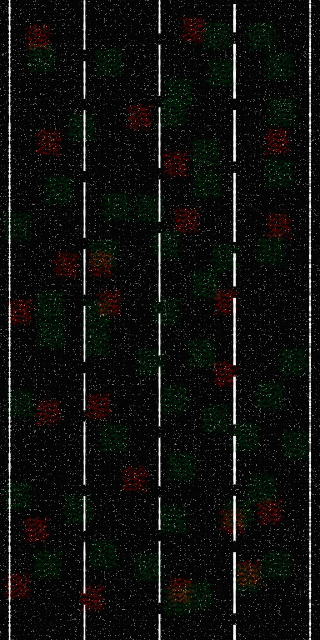
Write a Shadertoy shader that draws this texture.

```glsl
// Dark asphalt road with dashed lanes, worn edge lines and hatched red and green stains.

const float GRAINS = 256.0;                  // asphalt grains across
const float GRAIN_LEVEL = 0.47;
const float GRAIN_SPARSITY = 14.0;
const vec3 ASPHALT = vec3(0.012, 0.014, 0.012);
const vec3 PAINT = vec3(0.98);
const vec3 RED_STAIN = vec3(0.29, 0.012, 0.012);
const vec3 GREEN_STAIN = vec3(0.004, 0.115, 0.022);

const float EDGE_LEFT = 0.030;
const float EDGE_RIGHT = 0.969;
const float EDGE_HALF_WIDTH = 0.0024;
const float EDGE_WEAR = 0.0013;
const float LANE_FIRST = 0.2640;
const float LANE_STEP = 0.2345;
const float LANE_HALF_WIDTH = 0.0027;
const float LANE_WIDE_HALF_WIDTH = 0.0040;
const float LANE_WEAR = 0.0006;
const float DASH_PERIOD = 0.194;
const float DASH_GAP = 0.036;
const float DASH_JITTER = 0.40;

const vec2 RED_CELL = vec2(0.25, 0.2857);    // 4 by 7 cells
const vec2 GREEN_CELL = vec2(0.2, 0.1667);   // 5 by 12 cells
const vec2 RED_HALF_SIZE = vec2(0.042, 0.045);
const vec2 GREEN_HALF_SIZE = vec2(0.050, 0.051);
const float RED_SHARE = 0.9;
const float GREEN_SHARE = 0.97;
const float STAIN_JITTER = 0.85;
const float STROKE_PITCH = 0.0165;

float hash(vec2 p) {
    vec3 q = fract(vec3(p.xyx) * 0.1031);
    q += dot(q, q.yzx + 33.33);
    return fract((q.x + q.y) * q.z);
}

// Smooth one-dimensional noise, -1 to 1
float wearNoise(float y, float seed) {
    float i = floor(y);
    float f = smoothstep(0.0, 1.0, y - i);
    return 2.0 * mix(hash(vec2(i, seed)), hash(vec2(i + 1.0, seed)), f) - 1.0;
}

float coverage(float dist, float px) {
    return clamp(0.5 - dist / px, 0.0, 1.0);
}

// Round grain in each cell, slightly off center, with a random brightness
float grain(vec2 p, float seed) {
    vec2 g = p * GRAINS;
    vec2 id = floor(g) + seed;
    vec2 offset = 0.3 * (vec2(hash(id + 131.0), hash(id + 277.0)) - 0.5);
    float disk = 1.0 - smoothstep(0.4, 0.85, length(fract(g) - 0.5 - offset));
    return disk * hash(id);
}

// Wavy slanted strokes inside a ragged box
float stain(vec2 q, vec2 halfSize, float seed) {
    float wave = 0.24 * sin(q.x * 190.0 + seed * 40.0) + 0.14 * sin(q.x * 390.0 + q.y * 130.0);
    float strokes = sin(6.2832 * (q.y / STROKE_PITCH - q.x * 18.0 + wave));
    float breaks = sin(q.x * 150.0 + q.y * 75.0 + seed * 25.0);
    q.x += 0.007 * sin(q.y * 240.0 + seed * 30.0);
    q.y += 0.004 * sin(q.x * 200.0 + seed * 50.0);
    vec2 box = 1.0 - smoothstep(halfSize * 0.65, halfSize, abs(q));
    return box.x * box.y * mix(0.2, 1.0, smoothstep(-0.9, 0.7, strokes + 0.5 * breaks));
}

// Stains scattered one per cell, searched among the neighbours
float stainField(vec2 p, vec2 cell, vec2 halfSize, float share, float seed) {
    float total = 0.0;
    vec2 base = floor(p / cell);
    for (int y = -1; y <= 1; y++) {
        for (int x = -1; x <= 1; x++) {
            vec2 id = base + vec2(x, y);
            vec2 jitter = vec2(hash(id + seed), hash(id + seed + 17.3));
            vec2 center = (id + 0.5 + STAIN_JITTER * (jitter - 0.5)) * cell;
            float pick = hash(id + seed + 41.7);
            vec2 inside = step(vec2(0.05, 0.12), center) * step(center, vec2(0.95, 1.94));
            float s = stain(p - center, halfSize, pick);
            total += s * step(pick, share) * inside.x * inside.y;
        }
    }
    return min(total, 1.2);
}

float edgeLine(vec2 p, float x, float px) {
    float wear = EDGE_WEAR * wearNoise(p.y * GRAINS, x * 91.0);
    return coverage(abs(p.x - x) - EDGE_HALF_WIDTH - wear, px);
}

// Broken line: one gap per period, shifted at random so dashes differ in length
float laneLine(vec2 p, float lane, float px) {
    float halfWidth = lane > 1.5 ? LANE_WIDE_HALF_WIDTH : LANE_HALF_WIDTH;
    halfWidth += LANE_WEAR * wearNoise(p.y * 110.0, lane + 5.0);
    float id = floor(p.y / DASH_PERIOD);
    float shift = DASH_JITTER * (hash(vec2(id, lane + 23.0)) - 0.5);
    float gap = DASH_GAP * 0.5 - abs(p.y - (id + 0.5 + shift) * DASH_PERIOD);
    float side = abs(p.x - LANE_FIRST - lane * LANE_STEP) - halfWidth;
    return coverage(max(side, gap), px);
}

void mainImage(out vec4 fragColor, in vec2 fragCoord) {
    vec2 p = fragCoord / iResolution.x;
    float px = 1.0 / iResolution.x;

    // Asphalt and stains, both broken up by grain
    vec3 color = ASPHALT + GRAIN_LEVEL * pow(grain(p, 3.0), GRAIN_SPARSITY);
    float speckle = 0.35 + 0.85 * grain(p, 71.0);
    color += GREEN_STAIN * speckle * stainField(p, GREEN_CELL, GREEN_HALF_SIZE, GREEN_SHARE, 9.0);
    color += RED_STAIN * speckle * stainField(p, RED_CELL, RED_HALF_SIZE, RED_SHARE, 57.0);

    // Road paint
    float paint = max(edgeLine(p, EDGE_LEFT, px), edgeLine(p, EDGE_RIGHT, px));
    for (int i = 0; i < 3; i++) paint = max(paint, laneLine(p, float(i), px));
    fragColor = vec4(mix(color, PAINT, paint), 1.0);
}
```
